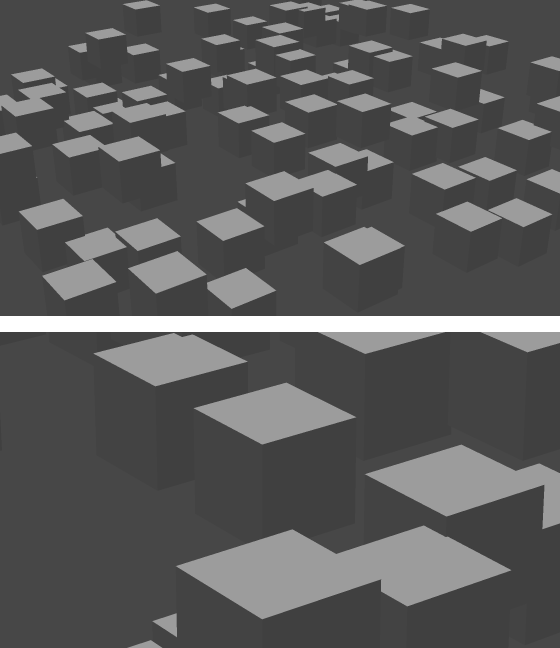
Top: the whole. Bottom: its middle third, enlarged.
Reproduce this background procedurally as a Shadertoy shader.

```glsl
const int   GRID = 10;            // cubes per side of the field
const float CELL = 1.8;           // field cell, in cube sides
const float LIFT = 2.0;           // spread of the cube heights
const float HALF_SIDE = 0.5;
const float YAW = 0.64;           // camera heading against the cube edges
const float PITCH = 0.42;         // downward tilt
const float FOCAL = 2.68;         // in canvas heights
const float CAM_DISTANCE = 23.3;
const float CAM_HEIGHT = 8.9;
const int   AA = 3;               // samples per axis
const float SEED = 17.0;

const vec3 BACKGROUND = vec3(0.278);
const vec3 TOP_FACE   = vec3(0.612);
const vec3 LEFT_FACE  = vec3(0.262);
const vec3 RIGHT_FACE = vec3(0.252);

vec3 hash3(vec2 cell) {
    vec3 p = fract((cell.xyx + SEED) * vec3(0.1031, 0.1030, 0.0973));
    p += dot(p, p.yxz + 33.33);
    return fract((p.xxy + p.yzz) * p.zyx);
}

// Each cube floats at a random place above its own field cell
vec3 cubeCentre(vec2 cell) {
    vec3 jitter = hash3(cell) - 0.5;
    vec2 ground = (cell + 0.5 - 0.5 * float(GRID) + jitter.xz) * CELL;
    return vec3(ground.x, jitter.y * LIFT, ground.y);
}

// Colour of the nearest cube face along a ray
vec3 trace(vec3 origin, vec3 ray) {
    vec3 inverse = 1.0 / ray;
    vec3 reach = abs(inverse) * HALF_SIDE;
    float nearest = 1e5;
    vec3 colour = BACKGROUND;
    for (int j = 0; j < GRID; j++)
    for (int i = 0; i < GRID; i++) {
        vec3 middle = (cubeCentre(vec2(i, j)) - origin) * inverse;
        vec3 enter = middle - reach;
        vec3 leave = middle + reach;
        float tIn = max(enter.x, max(enter.y, enter.z));
        float tOut = min(leave.x, min(leave.y, leave.z));
        if (tIn > 0.0 && tIn < tOut && tIn < nearest) {
            nearest = tIn;
            colour = enter.y >= tIn ? TOP_FACE
                   : enter.x >= tIn ? LEFT_FACE : RIGHT_FACE;
        }
    }
    return colour;
}

void mainImage(out vec4 fragColor, in vec2 fragCoord) {
    // Camera frame
    vec3 heading = vec3(sin(YAW), 0.0, cos(YAW));
    vec3 right   = vec3(cos(YAW), 0.0, -sin(YAW));
    vec3 forward = heading * cos(PITCH) - vec3(0.0, sin(PITCH), 0.0);
    vec3 up      = heading * sin(PITCH) + vec3(0.0, cos(PITCH), 0.0);
    vec3 origin  = vec3(0.0, CAM_HEIGHT, 0.0) - heading * CAM_DISTANCE;

    // Supersampled edges
    vec3 sum = vec3(0.0);
    for (int j = 0; j < AA; j++)
    for (int i = 0; i < AA; i++) {
        vec2 offset = (vec2(i, j) + 0.5) / float(AA) - 0.5;
        vec2 uv = (fragCoord + offset - 0.5 * iResolution.xy) / iResolution.y;
        sum += trace(origin, forward * FOCAL + right * uv.x + up * uv.y);
    }
    fragColor = vec4(sum / float(AA * AA), 1.0);
}
```
